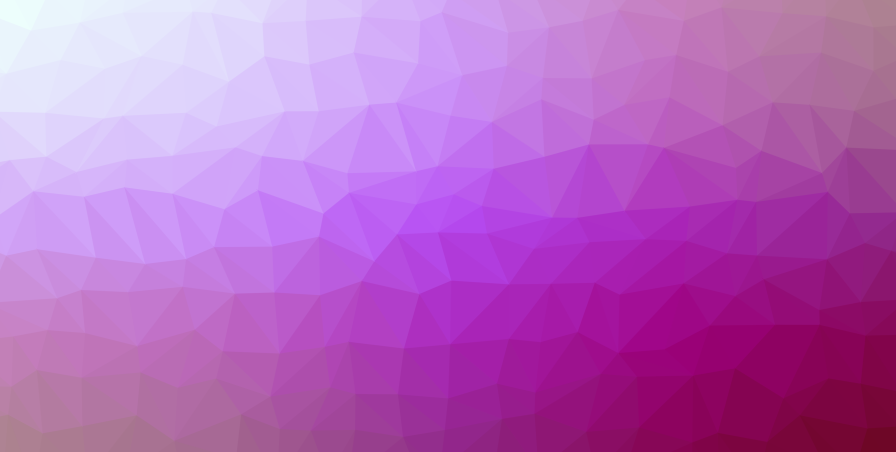
Reproduce this background procedurally as a WebGL 2 fragment shader.

```glsl
#version 300 es
precision highp float;
// Low-poly gradient: a jittered grid of points is split into triangles.
// Each triangle has one flat colour, taken at its centroid from a palette
// read once across the canvas and once down it, then averaged.

uniform vec2 u_resolution;
out vec4 fragColor;

const float ROWS = 10.0;
const vec2 GRID_SHIFT = vec2(0.0, 0.5);
const vec2 JITTER = vec2(0.34, 0.36);

vec2 hash22(vec2 p) {
    vec3 q = fract(vec3(p.xyx) * vec3(0.1031, 0.1030, 0.0973));
    q += dot(q, q.yzx + 33.33);
    return fract((q.xx + q.yz) * q.zy);
}

// Grid point in cell units, moved off its node.
vec2 vertexAt(vec2 id) {
    return id + (hash22(id + 17.0) * 2.0 - 1.0) * JITTER;
}

float cross2(vec2 a, vec2 b) {
    return a.x * b.y - a.y * b.x;
}

float signedArea(vec2 a, vec2 b, vec2 c) {
    return 0.5 * cross2(b - a, c - a);
}

// Positive to the left of the line from a to b.
float edgeDistance(vec2 p, vec2 a, vec2 b) {
    return cross2(normalize(b - a), p - a);
}

// Pale ice, lavender, violet, magenta and dark wine at equal steps.
vec3 palette(float t) {
    const vec3 ICE = vec3(0.93, 1.00, 0.99);
    const vec3 LAVENDER = vec3(0.86, 0.79, 0.99);
    const vec3 VIOLET = vec3(0.71, 0.29, 0.95);
    const vec3 MAGENTA = vec3(0.62, 0.00, 0.50);
    const vec3 WINE = vec3(0.42, 0.03, 0.13);
    float s = clamp(t, 0.0, 1.0) * 4.0;
    vec3 col = mix(ICE, LAVENDER, clamp(s, 0.0, 1.0));
    col = mix(col, VIOLET, clamp(s - 1.0, 0.0, 1.0));
    col = mix(col, MAGENTA, clamp(s - 2.0, 0.0, 1.0));
    return mix(col, WINE, clamp(s - 3.0, 0.0, 1.0));
}

vec3 gradientAt(vec2 cell, float aspect) {
    vec2 uv = (cell + GRID_SHIFT) / (ROWS * vec2(aspect, 1.0));
    return 0.5 * (palette(uv.x) + palette(1.0 - uv.y));
}

// Flat colour weighted by smooth coverage; corners run anticlockwise.
vec4 facet(vec2 p, vec2 a, vec2 b, vec2 c, float aspect, float pixel) {
    float inside = min(edgeDistance(p, a, b),
                   min(edgeDistance(p, b, c), edgeDistance(p, c, a)));
    float cover = smoothstep(-0.7 * pixel, 0.7 * pixel, inside);
    return vec4(gradientAt((a + b + c) / 3.0, aspect), 1.0) * cover;
}

// Two facets, cut along the diagonal that leaves the fuller triangles.
vec4 quad(vec2 p, vec2 id, float aspect, float pixel) {
    vec2 a = vertexAt(id);
    vec2 b = vertexAt(id + vec2(1.0, 0.0));
    vec2 c = vertexAt(id + vec2(1.0, 1.0));
    vec2 d = vertexAt(id + vec2(0.0, 1.0));
    float fullAC = min(signedArea(a, b, c), signedArea(a, c, d));
    float fullBD = min(signedArea(a, b, d), signedArea(b, c, d));
    if (fullAC > fullBD) {
        return facet(p, a, b, c, aspect, pixel) + facet(p, a, c, d, aspect, pixel);
    }
    return facet(p, a, b, d, aspect, pixel) + facet(p, b, c, d, aspect, pixel);
}

void main() {
    float aspect = u_resolution.x / u_resolution.y;
    float pixel = ROWS / u_resolution.y;
    vec2 p = gl_FragCoord.xy * pixel - GRID_SHIFT;
    vec2 home = floor(p);

    // Jitter can push a facet into a neighbouring cell.
    vec4 sum = vec4(0.0);
    for (int y = -1; y <= 1; y++) {
        for (int x = -1; x <= 1; x++) {
            sum += quad(p, home + vec2(x, y), aspect, pixel);
        }
    }
    fragColor = vec4(sum.rgb / max(sum.a, 0.001), 1.0);
}
```
